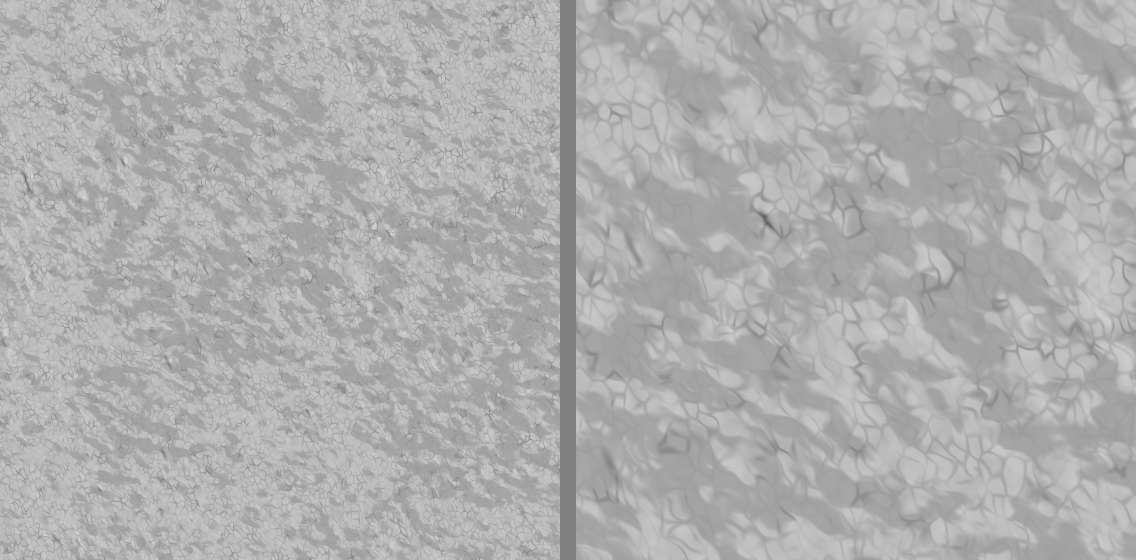
Left: the whole. Right: its middle third, enlarged.
This texture is drawn by a WebGL 1 fragment shader. Its source:

```glsl
precision highp float;
// Pale grey weathered crust: fine broken cracks, slanted dark patches, steep fibres and slits.

uniform vec2 u_resolution;

const float CRUST_TONE = 0.738;
const float PATCH_TONE = 0.630;
const float CRACK_DEPTH = 0.085;
const float FIBRE_DEPTH = 0.13;
const float MOTTLE_DEPTH = 0.065;
const float FLECK_DEPTH = 0.08;
const float SLIT_DEPTH = 0.24;
const float SLIT_GLOW = 0.08;

const float PATCH_ANGLE = 0.50;             // radians below horizontal
const float FIBRE_ANGLE = 1.10;
const vec2 PATCH_SCALE = vec2(42.0, 84.0);  // features along, across
const vec2 CRACK_SCALE = vec2(72.0, 112.0);
const vec2 FIBRE_SCALE = vec2(27.0, 92.0);
const float REGION_SCALE = 5.5;
const float REGION_WEIGHT = 0.42;
const float PATCH_LEVEL = 0.560;
const float PATCH_EDGE = 0.10;
const float SLIT_GRID = 9.0;
const float SLIT_SHARE = 0.28;

float hash(vec2 p) {
  return fract(sin(dot(p, vec2(127.1, 311.7))) * 43758.55);
}

vec2 hash2(vec2 p) {
  return vec2(hash(p), hash(p + 57.3));
}

// Coordinates along and across a direction that falls to the right
vec2 slant(vec2 p, float angle) {
  float c = cos(angle), s = sin(angle);
  return vec2(c * p.x - s * p.y, s * p.x + c * p.y);
}

float noise(vec2 p) {
  vec2 i = floor(p), f = fract(p);
  f = f * f * (3.0 - 2.0 * f);
  float low = mix(hash(i), hash(i + vec2(1.0, 0.0)), f.x);
  float high = mix(hash(i + vec2(0.0, 1.0)), hash(i + 1.0), f.x);
  return mix(low, high, f.y);
}

vec2 noise2(vec2 p) {
  return vec2(noise(p), noise(p + 40.7)) - 0.5;
}

float layeredNoise(vec2 p) {
  float sum = 0.0, weight = 0.571;
  for (int i = 0; i < 3; i++) {
    sum += weight * noise(p);
    p = slant(p, 0.35) * 2.03 + 17.1;
    weight *= 0.5;
  }
  return sum;
}

// Crack strength from the gap between the two nearest cell points
float cracks(vec2 p) {
  vec2 cell = floor(p);
  float nearest = 8.0, second = 8.0;
  for (int y = -1; y <= 1; y++) {
    for (int x = -1; x <= 1; x++) {
      vec2 id = cell + vec2(float(x), float(y));
      float d = length(id + hash2(id) - p);
      second = min(second, max(nearest, d));
      nearest = min(nearest, d);
    }
  }
  return 1.0 - smoothstep(0.0, 0.34, second - nearest);
}

// Scattered short slits, each with a pale lip on its right
float slits(vec2 p) {
  vec2 cell = floor(p * SLIT_GRID);
  float shade = 0.0;
  for (int y = -1; y <= 1; y++) {
    for (int x = -1; x <= 1; x++) {
      vec2 id = cell + vec2(float(x), float(y));
      vec2 offset = p - (id + hash2(id)) / SLIT_GRID;
      float kind = hash(id + 11.9);
      float size = hash(id + 31.7);
      vec2 q = slant(offset, FIBRE_ANGLE + 0.3 * (size - 0.5));
      float halfLength = mix(0.010, 0.030, size * size);
      float width = mix(0.0014, 0.0028, size);
      float body = 1.0 - smoothstep(0.3, 1.0, abs(q.x) / halfLength);
      float groove = exp(-pow(abs(q.y) / width, 2.0));
      float lip = exp(-pow(abs(q.y - 3.2 * width) / (2.0 * width), 2.0));
      float present = step(kind, SLIT_SHARE) * mix(0.3, 1.0, hash(id + 5.3));
      shade += present * body * (SLIT_GLOW * lip - SLIT_DEPTH * groove);
    }
  }
  return shade;
}

void main() {
  vec2 p = gl_FragCoord.xy / min(u_resolution.x, u_resolution.y);
  vec2 bent = p + 0.016 * noise2(p * 13.0) + 0.007 * noise2(p * 95.0);

  // Small dark patches gather in broad regions
  float region = layeredNoise(p * REGION_SCALE + 3.7);
  float grain = layeredNoise(slant(bent, PATCH_ANGLE) * PATCH_SCALE + 9.0);
  float field = grain + REGION_WEIGHT * (region - 0.5);
  float patchMask = smoothstep(PATCH_LEVEL - PATCH_EDGE, PATCH_LEVEL + PATCH_EDGE, field);
  float crust = 1.0 - patchMask;

  // Steep fibres lit from the right
  vec2 fibre = slant(bent, FIBRE_ANGLE) * FIBRE_SCALE;
  float relief = noise(fibre) - noise(fibre + vec2(0.0, 0.45));
  float roughness = smoothstep(0.35, 0.65, noise(p * 7.0 + 21.0));

  // Fine cracks that fade in and out, and dark flecks along them
  float crack = cracks(slant(bent, FIBRE_ANGLE) * CRACK_SCALE);
  float presence = smoothstep(0.15, 0.75, noise(p * 85.0 + 13.0));
  float fleck = crack * smoothstep(0.70, 0.90, noise(p * 70.0 + 5.0));
  float mottle = 0.6 * noise(p * 105.0) + 0.4 * noise(p * 230.0) - 0.5;

  float tone = mix(CRUST_TONE, PATCH_TONE, patchMask);
  tone -= CRACK_DEPTH * crack * mix(0.25, 1.0, crust) * mix(0.25, 1.1, presence);
  tone += FIBRE_DEPTH * relief * mix(0.25, 0.9, roughness) * mix(0.3, 1.0, crust);
  tone += MOTTLE_DEPTH * mottle * mix(0.5, 1.0, crust) - FLECK_DEPTH * fleck + slits(p);
  gl_FragColor = vec4(vec3(clamp(tone + 0.012, 0.0, 1.0)), 1.0);
}
```
